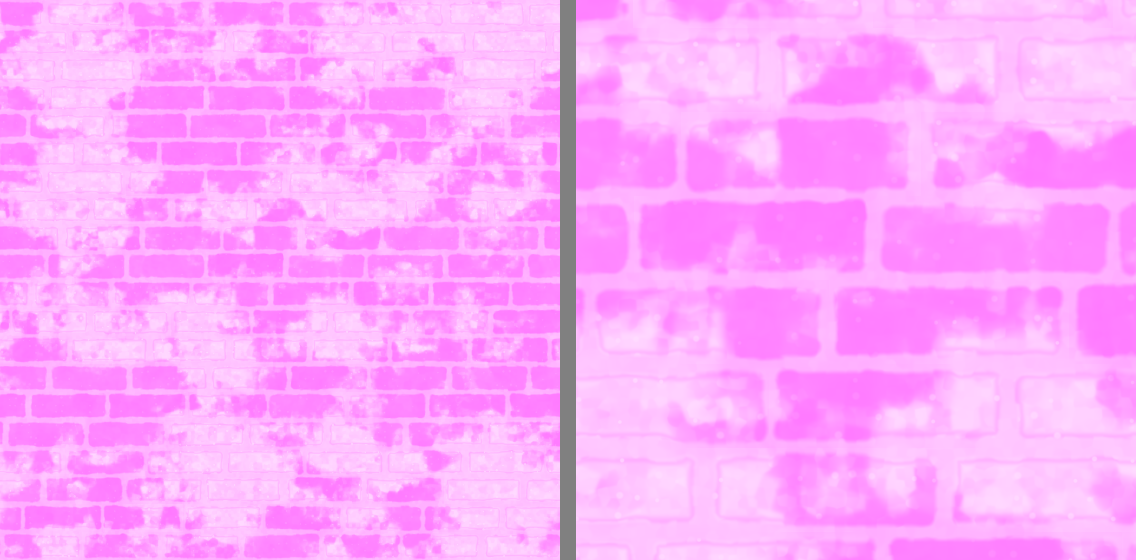
Left, the full canvas; right, a detail of the centre.
Write a three.js fragment shader that draws this texture.

```glsl
varying vec2 vUv;

const float TAU = 6.2832;

vec2 hash2(vec2 p) {
  return fract(sin(vec2(dot(p, vec2(127.1, 311.7)), dot(p, vec2(269.5, 183.3)))) * 43758.5);
}

// Smooth cellular noise: random values blended around jittered cell centres
float blotches(vec2 p) {
  vec2 cell = floor(p);
  float sum = 0.0;
  float total = 0.0;
  for (int j = -1; j <= 1; j++) {
    for (int i = -1; i <= 1; i++) {
      vec2 id = cell + vec2(float(i), float(j));
      vec2 away = id + 0.15 + 0.7 * hash2(id) - p;
      float weight = exp(-9.0 * dot(away, away));
      sum += weight * hash2(id + 37.0).x;
      total += weight;
    }
  }
  return sum / total;
}

// Sparse round flecks, at most one per cell
float flecks(vec2 p) {
  vec2 id = floor(p);
  vec2 rnd = hash2(id + 11.0);
  float radius = 0.12 + 0.16 * rnd.y;
  float d = length(fract(p) - 0.3 - 0.4 * rnd);
  return smoothstep(radius, radius * 0.4, d) * step(0.72, hash2(id + 5.0).x);
}

float bump(float x, float centre, float width) {
  float t = (x - centre) / width;
  return exp(-t * t);
}

// Irregular running bond: a steady step per course, with drift higher up
float courseShift(float row) {
  return 0.265 * row + 0.02 + 0.36 * bump(row, 15.3, 2.2)
    - 0.17 * bump(row, 11.0, 1.3) - 0.5 * step(18.5, row);
}

float roundedBox(vec2 p, vec2 halfSize, float radius) {
  vec2 q = abs(p) - halfSize + radius;
  return length(max(q, 0.0)) + min(max(q.x, q.y), 0.0) - radius;
}

// Broad clouds of bleaching from layered sines
float bleaching(vec2 uv) {
  vec2 p = uv + 0.012 * sin(uv.yx * vec2(31.0, 27.0) + vec2(1.0, 2.5));
  float clouds = 0.25 * (cos(4.0 * TAU * (p.x - 0.14)) + cos(4.0 * TAU * (p.y - 0.41)));
  float left = sin(TAU * p.y) * cos(2.0 * TAU * (p.x - 0.39)) * (1.0 - smoothstep(0.45, 0.62, p.x));
  float right = cos(TAU * p.y) * smoothstep(0.7, 0.85, p.x);
  return clouds + 0.5 * (left + right);
}

void main() {
  vec2 uv = vUv;

  // Seven bricks across, twenty courses down
  float row = floor(uv.y * 20.0);
  float along = uv.x * 7.0 - courseShift(row);
  vec2 brickId = vec2(mod(floor(along), 7.0), row);
  vec2 rnd = hash2(brickId + 3.0);
  vec2 local = (fract(vec2(along, uv.y * 20.0)) - 0.5) / vec2(7.0, 20.0);

  // Worn brick outline
  float coarse = blotches(uv * vec2(13.0, 17.0));
  float medium = blotches(uv * 31.0 + 7.0);
  float fine = blotches(uv * 75.0 + 19.0);
  float grain = blotches(uv * 170.0 + 41.0);
  local += (rnd - 0.5) * vec2(0.003, 0.0015);
  float edge = roundedBox(local, vec2(0.0668, 0.0202), 0.004 + 0.004 * rnd.y);
  edge += 0.003 * (medium - 0.5) + 0.0025 * (fine - 0.5) + 0.001 * (grain - 0.5);
  float brick = 1.0 - smoothstep(-0.002, 0.002, edge);
  float rim = bump(edge, -0.002, 0.0018);

  // Bleached cover, ragged at several scales and uneven from brick to brick
  float stain = bleaching(uv) + 0.04 + 0.75 * (coarse - 0.5) + 0.55 * (medium - 0.5)
    + 0.28 * (fine - 0.5) + 0.1 * (grain - 0.5) + 0.25 * (rnd.x - 0.5);
  float cover = smoothstep(-0.2, 0.42, stain);

  vec3 deepPink = vec3(1.0, 0.46, 1.0);
  vec3 softPink = vec3(1.0, 0.58, 1.0);
  vec3 palePink = vec3(1.0, 0.79, 1.0);
  vec3 mortarPink = vec3(1.0, 0.69, 1.0);
  vec3 chalkPink = vec3(1.0, 0.87, 1.0);

  // Brick faces
  float mottle = 0.35 * rnd.y + 0.35 * medium + 0.2 * fine + 0.1 * grain;
  vec3 face = mix(deepPink, softPink, mottle);
  vec3 bleached = palePink + vec3(0.0, 0.09 * (fine - 0.5) + 0.05 * (grain - 0.5), 0.0);
  face = mix(face, bleached, cover);
  face = mix(face, softPink, 0.4 * rim * cover);

  // Mortar
  vec3 mortar = mix(mortarPink, palePink, 0.65 * cover);
  mortar.g += 0.05 * (medium - 0.5) + 0.03 * (grain - 0.5);

  // Chalk flecks, strongest on bleached areas
  vec3 color = mix(mortar, face, brick);
  float chalk = flecks(uv * 85.0) * (0.12 + 0.5 * cover) * brick;
  color = mix(color, chalkPink, chalk);

  gl_FragColor = vec4(color, 1.0);
}
```
